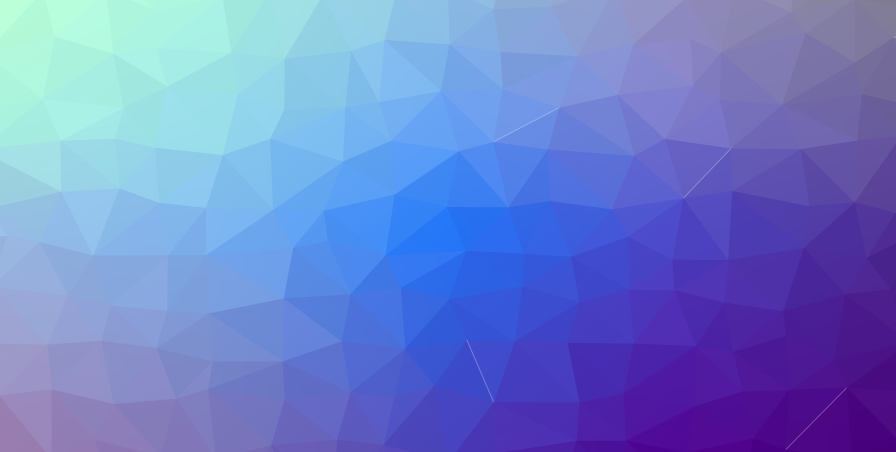
Write a WebGL 1 fragment shader that draws this background.

```glsl
precision highp float;
// Low-poly backdrop: a jittered grid is split into triangular facets, each
// tinted by a soft colour field running from mint and sky through vivid blue
// to mauve and deep violet. A few facets carry a pale hairline seam.

uniform vec2 u_resolution;

const vec2 GRID = vec2(15.7, 9.0);        // cells across and down
const vec2 GRID_SHIFT = vec2(0.1, 0.05);  // slides the mesh, in cells
const float JITTER = 0.30;                // corner displacement, in cells
const float TINT_SPREAD = 0.035;          // brightness change between facets
const float SHADING = 0.15;               // share of gradient inside a facet
const float SEAM_CHANCE = 0.04;
const float SEAM_STRENGTH = 0.25;
const float UPPER_LEVEL = 0.27;           // heights of the inner colour bands
const float MIDDLE_LEVEL = 0.51;

float hash(vec2 p) {
  return fract(sin(dot(p, vec2(127.1, 311.7))) * 43758.545);
}

// Five colours spread evenly from left to right.
vec3 ramp(vec3 a, vec3 b, vec3 c, vec3 d, vec3 e, float x) {
  vec4 t = clamp(x * 4.0 - vec4(0.0, 1.0, 2.0, 3.0), 0.0, 1.0);
  return mix(mix(mix(mix(a, b, t.x), c, t.y), d, t.z), e, t.w);
}

// Colour field; q runs from the top left (0,0) to the bottom right (1,1).
vec3 field(vec2 q) {
  vec3 top = ramp(vec3(0.73, 1.00, 0.84), vec3(0.66, 0.95, 0.88),
                  vec3(0.55, 0.74, 0.89), vec3(0.59, 0.57, 0.76),
                  vec3(0.51, 0.50, 0.58), q.x);
  vec3 upper = ramp(vec3(0.67, 0.96, 0.88), vec3(0.59, 0.86, 0.92),
                    vec3(0.40, 0.63, 0.96), vec3(0.48, 0.47, 0.80),
                    vec3(0.42, 0.37, 0.61), q.x);
  vec3 middle = ramp(vec3(0.60, 0.74, 0.90), vec3(0.48, 0.70, 0.94),
                     vec3(0.12, 0.46, 0.98), vec3(0.30, 0.28, 0.78),
                     vec3(0.30, 0.17, 0.57), q.x);
  vec3 bottom = ramp(vec3(0.62, 0.49, 0.69), vec3(0.48, 0.44, 0.71),
                     vec3(0.30, 0.24, 0.72), vec3(0.31, 0.01, 0.57),
                     vec3(0.29, 0.00, 0.48), q.x);
  vec3 col = mix(top, upper, clamp(q.y / UPPER_LEVEL, 0.0, 1.0));
  float toMiddle = (q.y - UPPER_LEVEL) / (MIDDLE_LEVEL - UPPER_LEVEL);
  col = mix(col, middle, clamp(toMiddle, 0.0, 1.0));
  float toBottom = (q.y - MIDDLE_LEVEL) / (1.0 - MIDDLE_LEVEL);
  return mix(col, bottom, clamp(toBottom, 0.0, 1.0));
}

vec2 corner(vec2 id) {
  vec2 offset = vec2(hash(id), hash(id + 57.3)) * 2.0 - 1.0;
  return id + JITTER * offset;
}

// Signed distance to the line a-b, positive on its inner side.
float edge(vec2 p, vec2 a, vec2 b) {
  vec2 along = normalize(b - a);
  vec2 rel = p - a;
  return along.x * rel.y - along.y * rel.x;
}

// Adds one facet as colour times coverage, with coverage in w.
vec4 facet(vec2 p, vec2 a, vec2 b, vec2 c, float pixel, float seam) {
  float diagonal = edge(p, a, b);
  float inside = min(diagonal, min(edge(p, b, c), edge(p, c, a)));
  float cover = smoothstep(-0.6 * pixel, 0.6 * pixel, inside);
  vec2 centre = (a + b + c) / 3.0;
  vec2 sampleAt = mix(centre, p, SHADING);
  vec3 col = field((sampleAt - GRID_SHIFT) / GRID);
  col += TINT_SPREAD * (hash(floor(centre * 40.0)) - 0.5);
  float line = 1.0 - smoothstep(0.0, pixel, abs(diagonal));
  col = mix(col, vec3(1.0), seam * line * SEAM_STRENGTH);
  return vec4(col, 1.0) * cover;
}

void main() {
  vec2 uv = gl_FragCoord.xy / u_resolution;
  vec2 p = vec2(uv.x, 1.0 - uv.y) * GRID + GRID_SHIFT;
  float pixel = GRID.y / u_resolution.y;
  vec4 total = vec4(0.0);

  // Corners may drift, so the neighbouring cells are tested too.
  for (int j = -1; j <= 1; j++) {
    for (int i = -1; i <= 1; i++) {
      vec2 id = floor(p) + vec2(float(i), float(j));
      vec2 a = corner(id);
      vec2 b = corner(id + vec2(1.0, 0.0));
      vec2 c = corner(id + vec2(1.0, 1.0));
      vec2 d = corner(id + vec2(0.0, 1.0));
      // Split along the shorter diagonal.
      if (distance(b, d) < distance(a, c)) {
        vec2 first = a;
        a = b;
        b = c;
        c = d;
        d = first;
      }
      float seam = step(1.0 - SEAM_CHANCE, hash(id + 19.7));
      total += facet(p, a, c, d, pixel, seam);
      total += facet(p, c, a, b, pixel, seam);
    }
  }
  gl_FragColor = vec4(total.rgb / max(total.w, 0.001), 1.0);
}
```
